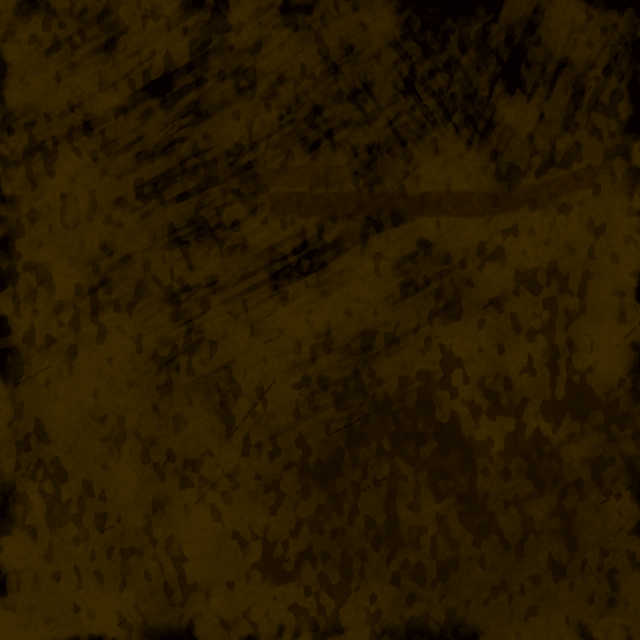
Give the GLSL for this texture, as a WebGL 2 fragment shader.

```glsl
#version 300 es
precision highp float;
// Dark olive-brown grunge surface with brushed grain, umber stains and scratches.

uniform vec2 u_resolution;
out vec4 fragColor;

vec3 hash3(vec2 p) {
  vec3 q = fract(vec3(p.xyx) * vec3(0.1031, 0.1030, 0.0973));
  q += dot(q, q.yxz + 33.33);
  return fract((q.xxy + q.yzz) * q.zyx);
}

// Smooth cellular noise: random tones blended by distance to jittered points.
float cells(vec2 p) {
  vec2 base = floor(p);
  float total = 0.0, weightSum = 0.0;
  for (int y = -1; y <= 1; y++) {
    for (int x = -1; x <= 1; x++) {
      vec2 id = base + vec2(x, y);
      vec3 rnd = hash3(id + 200.0);
      vec2 away = id + rnd.xy - p;
      float weight = exp(-7.0 * dot(away, away));
      total += weight * rnd.z;
      weightSum += weight;
    }
  }
  return total / weightSum;
}

float layered(vec2 p) {
  float sum = 0.0, amp = 0.5;
  for (int i = 0; i < 4; i++) {
    sum += amp * cells(p);
    p = mat2(1.6, 1.2, -1.2, 1.6) * p + 7.3;
    amp *= 0.55;
  }
  return sum / 1.01;
}

float smudge(vec2 p, vec2 center, vec2 radius) {
  vec2 q = (p - center) / radius;
  return exp(-dot(q, q));
}

// Fine streaks running along the given angle.
float brushed(vec2 p, float angle) {
  vec2 dir = vec2(cos(angle), sin(angle));
  vec2 q = vec2(dot(p, dir), dot(p, vec2(-dir.y, dir.x)));
  q.y += 0.008 * sin(q.x * 9.0 + q.y * 4.0);
  float streak = 0.6 * cells(q * vec2(9.0, 100.0)) + 0.4 * cells(q * vec2(45.0, 140.0) + 31.0);
  return smoothstep(0.38, 0.78, streak);
}

// Worn horizontal bar with ragged ends and edges.
float bar(vec2 p, vec2 center, vec2 halfSize, float rough) {
  vec2 d = abs(p - center) - halfSize + (rough - 0.5) * vec2(0.06, 0.016);
  return 1.0 - smoothstep(-0.003, 0.004, max(d.x, d.y));
}

float scratches(vec2 p) {
  float mark = 0.0;
  for (int i = 0; i < 44; i++) {
    vec3 place = hash3(vec2(i, 17));
    vec3 form = hash3(vec2(i, 53));
    float angle = form.x < 0.7 ? 0.3 + form.x : -0.5 - form.y * 0.6;
    vec2 dir = vec2(cos(angle), sin(angle));
    float halfLength = 0.008 + 0.05 * form.z * form.z;
    vec2 q = p - place.xy;
    float along = clamp(dot(q, dir), -halfLength, halfLength);
    float width = (0.0008 + 0.0014 * form.y) * (1.0 - 0.6 * abs(along) / halfLength);
    float line = 1.0 - smoothstep(width * 0.4, width + 0.0016, length(q - dir * along));
    mark = max(mark, line * (0.3 + 0.7 * place.z));
  }
  return mark;
}

void main() {
  vec2 p = gl_FragCoord.xy / u_resolution;
  float broad = layered(p * 4.0 + 3.0);
  float mottle = layered(p * 13.0 + 40.0);
  float grain = cells(p * 170.0);
  float fine = cells(p * vec2(85.0, 56.0) + 11.0);

  // Uneven base tone
  float dark = 0.24 + 0.8 * (broad - 0.5) + 0.55 * (mottle - 0.5) + 0.16 * (grain - 0.5);

  // Brushed areas
  float wear = smoothstep(0.38, 0.62, 0.5 * broad + 0.5 * mottle);
  float sweep = smudge(p, vec2(0.4, 0.55), vec2(0.32, 0.2)) + smudge(p, vec2(0.3, 0.87), vec2(0.34, 0.16));
  float steep = smudge(p, vec2(0.82, 0.87), vec2(0.17, 0.14));
  float cross = smudge(p, vec2(0.62, 0.84), vec2(0.2, 0.16));
  dark += brushed(p, 0.55) * (0.08 + 0.5 * sweep) * (0.25 + 0.75 * wear);
  dark += brushed(p + 5.0, 1.1) * 0.65 * steep * (0.3 + 0.7 * wear);
  dark += brushed(p + 9.0, -0.95) * 0.45 * cross * wear;
  dark += 0.45 * smudge(p, vec2(0.82, 0.91), vec2(0.06, 0.07)) * (0.4 + mottle);

  // Small dark flecks, scratches and dirty borders
  dark += 0.4 * smoothstep(0.52, 0.72, 0.55 * fine + 0.45 * mottle);
  dark += 0.5 * scratches(p) * smoothstep(0.15, 0.6, grain);
  vec2 inset = min(p, 1.0 - p);
  float border = 1.0 - smoothstep(0.0, 0.035, min(inset.x, inset.y));
  dark += 0.75 * border * smoothstep(0.42, 0.65, mottle);

  // Speckled umber stain and two faded bars
  float region = smudge(p, vec2(0.74, 0.28), vec2(0.28, 0.2)) + 0.4 * smudge(p, vec2(0.42, 0.12), vec2(0.2, 0.14));
  float stain = smoothstep(0.47, 0.57, 0.55 * fine + 0.45 * mottle + 0.22 * region - 0.15);
  stain *= 0.75 * smoothstep(0.08, 0.5, region);
  float slope = 0.05 * smoothstep(0.74, 0.98, p.x);
  float bars = 0.5 * bar(p, vec2(0.42, 0.724), vec2(0.11, 0.014), mottle);
  bars = max(bars, 0.75 * bar(p - vec2(0.0, slope), vec2(0.68, 0.68), vec2(0.26, 0.017), mottle));
  stain = max(stain, bars * (0.75 + 0.4 * grain));

  vec3 color = mix(vec3(0.222, 0.153, 0.0), vec3(0.072, 0.036, 0.0), clamp(dark, 0.0, 1.3));
  color = mix(color, vec3(0.122, 0.066, 0.0) * (1.1 - 0.25 * dark), stain);
  fragColor = vec4(max(color, 0.0), 1.0);
}
```
